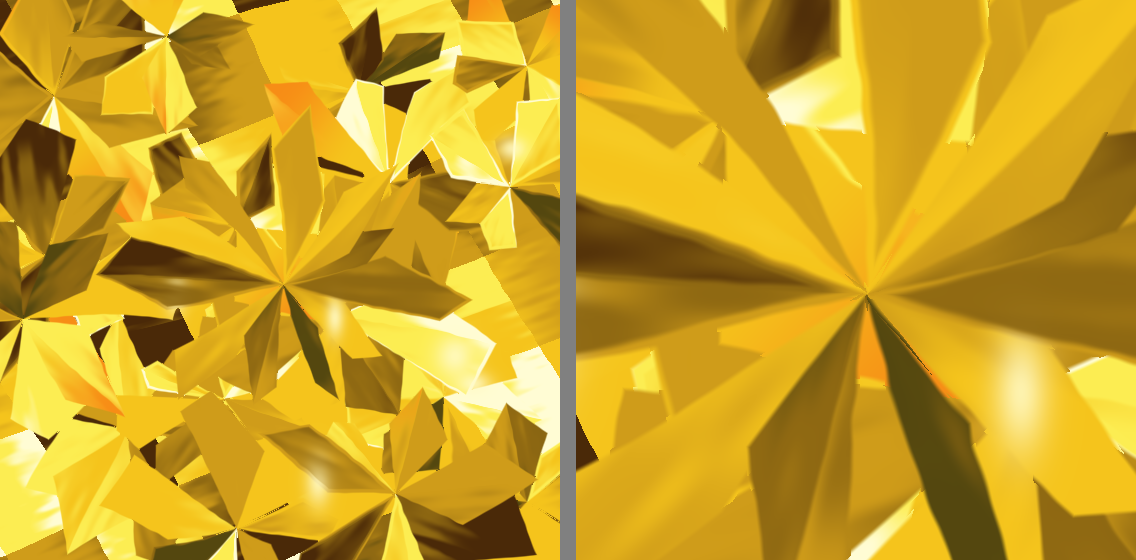
Left: the whole. Right: its middle third, enlarged.
This texture is drawn by a Shadertoy shader. Its source:

```glsl
// Faceted yellow gemstone: fans of sharp, glassy shards around a central star.

const float TAU = 6.2831853;
const float EDGE = 0.0018;

// One facet: its seed, place along and across it, and distance to its rim
struct Shard { float seed; vec2 place; float rim; };

vec4 hash4(float n) {
    vec4 p = fract(n * vec4(0.1031, 0.1030, 0.0973, 0.1099));
    p += dot(p, p.wzxy + 33.33);
    return fract((p.xxyz + p.yzzw) * p.zywx);
}

float hash2(vec2 p) {
    vec3 q = fract(p.xyx * 0.1031);
    q += dot(q, q.yzx + 33.33);
    return fract((q.x + q.y) * q.z);
}

float noise(vec2 p) {
    vec2 i = floor(p), f = fract(p);
    f = f * f * (3.0 - 2.0 * f);
    return mix(mix(hash2(i), hash2(i + vec2(1, 0)), f.x),
               mix(hash2(i + vec2(0, 1)), hash2(i + vec2(1, 1)), f.x), f.y);
}

// Tone 0..1 to colour, from deep brown through amber to cream
vec3 gemRamp(float tone, float olive) {
    vec3 shadow = mix(vec3(0.29, 0.16, 0.03), vec3(0.33, 0.28, 0.06), olive);
    vec3 c = mix(shadow, vec3(0.56, 0.41, 0.07), smoothstep(0.05, 0.15, tone));
    c = mix(c, vec3(0.81, 0.61, 0.10), smoothstep(0.15, 0.28, tone));
    c = mix(c, vec3(0.96, 0.77, 0.11), smoothstep(0.36, 0.50, tone));
    c = mix(c, vec3(0.99, 0.93, 0.32), smoothstep(0.70, 0.84, tone));
    return mix(c, vec3(1.00, 0.99, 0.83), smoothstep(0.92, 0.98, tone));
}

float lineDistance(vec2 p, vec2 a, vec2 b) {
    vec2 e = normalize(b - a);
    return dot(p - a, vec2(-e.y, e.x));
}

// Convex kite from the origin to (len, 0)
float kiteDistance(vec2 p, float len, vec2 upper, vec2 lower) {
    vec2 tip = vec2(len, 0.0);
    return max(max(lineDistance(p, vec2(0), upper), lineDistance(p, upper, tip)),
               max(lineDistance(p, tip, lower), lineDistance(p, lower, vec2(0))));
}

// Lays a ring of shards over the stack, testing only the three nearest in angle
void layFan(vec2 p, float count, float reach, float spread, float seed,
            inout Shard top, inout Shard below, inout float cover) {
    float r = length(p);
    if (r > reach * 1.1) return;
    float turn = fract(atan(p.y, p.x) / TAU + seed * 0.37);
    float sector = floor(turn * count);
    for (int k = -1; k <= 1; k++) {
        float j = sector + float(k);
        float id = seed + mod(j + count, count) * 3.17;
        vec4 h = hash4(id);
        float delta = (turn - (j + 0.8 * fract(h.y * 9.0)) / count) * TAU;
        vec2 q = r * vec2(cos(delta), sin(delta));
        float len = reach * mix(0.55, 1.1, h.x);
        vec2 upper = len * vec2(mix(0.35, 0.9, h.y), spread * mix(0.35, 1.0, h.z));
        vec2 lower = len * vec2(mix(0.35, 0.9, h.w), -spread * mix(0.35, 1.0, fract(h.x * 7.0)));
        float d = kiteDistance(q, len, upper, lower);
        if (d < EDGE) {
            below = top;
            top = Shard(id, q / len, d);
            cover = smoothstep(EDGE, -EDGE, d);
        }
    }
}

// Colours one facet with gradient, ridge, streaks and bright rim
vec3 shade(Shard s) {
    vec4 look = hash4(s.seed + 517.3);
    float tone = look.x;
    float dark = smoothstep(0.22, 0.08, tone);
    tone += (s.place.x - 0.5) * (look.z - 0.5) * 0.4;
    tone += s.place.y * (look.w - 0.5) * 0.4;
    tone += step(0.55, look.y) * 0.09 * (smoothstep(-0.01, 0.01, s.place.y) - 0.5);
    tone += (0.07 + 0.06 * dark) * (noise(s.place * vec2(4.0, 18.0) + look.xy * 50.0) - 0.5);
    tone += 0.13 * step(0.6, look.w) * smoothstep(-0.008, 0.0, s.rim);
    vec3 facet = gemRamp(tone, step(0.55, look.z));

    // Rare orange reflections on the amber facets
    float blush = step(0.84, look.y) * smoothstep(0.4, 0.5, tone) * smoothstep(0.85, 0.7, tone);
    return mix(facet, vec3(0.97, 0.50, 0.08), 0.8 * blush * smoothstep(0.25, 0.9, s.place.x));
}

void mainImage(out vec4 fragColor, in vec2 fragCoord) {
    vec2 uv = fragCoord / iResolution.xy;
    vec2 bend = vec2(noise(uv * 5.0), noise(uv * 5.0 + 37.0)) - 0.5;
    vec2 p = uv + 0.025 * bend + 0.002 * noise(uv * 60.0);

    // Slanted facets behind everything
    vec2 slant = vec2(p.x + 0.6 * p.y, p.y - 0.4 * p.x) * 5.0 + 3.0;
    Shard top = Shard(200.0 + dot(floor(slant), vec2(1.7, 17.3)), fract(slant) - vec2(0.0, 0.5), -1.0);
    Shard below = top;
    float cover = 1.0;

    // Scattered fans on a shuffled, jittered grid, then the central star
    for (int i = 0; i < 16; i++) {
        int cell = (i * 7) % 16;
        vec4 h = hash4(float(i) * 13.7 + 5.0);
        vec2 node = (vec2(cell % 4, cell / 4) + 0.5 + 0.8 * (h.xy - 0.5)) / 4.0;
        layFan(p - node, 7.0, mix(0.19, 0.31, h.z), 0.42, 40.0 + float(i) * 41.3, top, below, cover);
    }
    layFan(p - vec2(0.51, 0.50), 11.0, 0.33, 0.22, 823.0, top, below, cover);
    vec3 col = shade(top);
    if (cover < 1.0) col = mix(shade(below), col, cover);

    // Soft sparkles on the bright facets
    for (int i = 0; i < 6; i++) {
        vec4 h = hash4(float(i) * 7.9 + 301.0);
        vec2 q = (uv - h.xy) / mix(vec2(0.015), vec2(0.045), h.zw);
        col = mix(col, vec3(1.0, 0.98, 0.78), 0.85 * exp(-dot(q, q)) * smoothstep(0.5, 0.85, col.r));
    }
    fragColor = vec4(col, 1.0);
}
```
